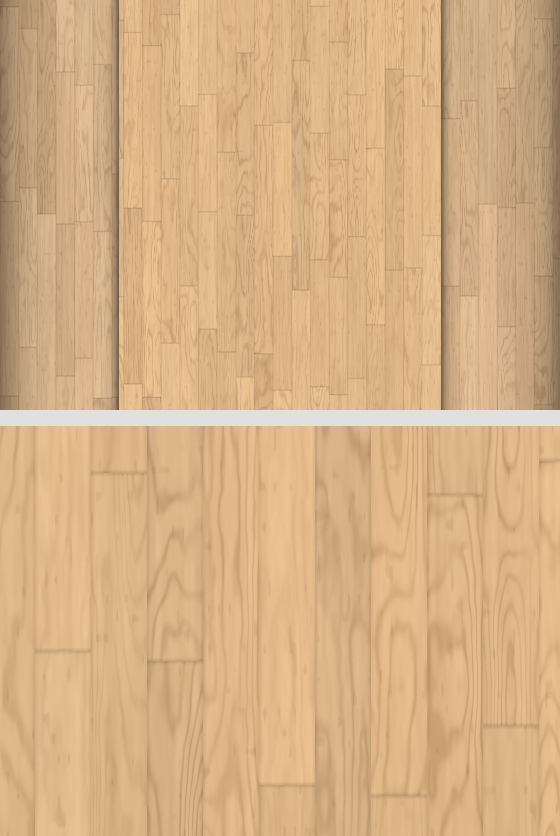
Top: the whole. Bottom: its middle third, enlarged.
Give the GLSL for this texture, as a Shadertoy shader.

```glsl
const float PLANKS_ACROSS = 30.0;
const float PANEL_LEFT = 0.2122;
const float PANEL_RIGHT = 0.7878;
const float GRID_SHIFT = 0.37;          // plank offset of the panel and right side
const vec2 LENGTH_RANGE = vec2(0.28, 0.58);
const float SEAM_WIDTH = 0.075;         // in plank widths
const float JOINT_WIDTH = 0.0035;       // in canvas heights
const float SEAM_DARK = 0.085;
const float JOINT_DARK = 0.10;
const float RING_COUNT = 7.0;
const float RING_DARK = 0.13;
const float FIBRE_DARK = 0.055;
const float TONE_SPREAD = 0.085;
const float EDGE_SHADOW = 0.52;
const float EDGE_REACH = 0.0085;
const float VIGNETTE = 0.38;
const float VIGNETTE_REACH = 0.042;
const vec3 MAPLE = vec3(0.872, 0.712, 0.528);
const vec3 PALE_MAPLE = vec3(0.888, 0.742, 0.562);
const vec3 SIDE_TINT = vec3(0.975, 0.985, 1.02);
const vec3 GRAIN_TINT = vec3(0.85, 1.05, 1.30);

float hash(vec2 p) {
    vec3 q = fract(vec3(p.xyx) * 0.1031);
    q += dot(q, q.yzx + 33.33);
    return fract((q.x + q.y) * q.z);
}

float noise(vec2 p) {
    vec2 i = floor(p), f = fract(p);
    f = f * f * (3.0 - 2.0 * f);
    return mix(mix(hash(i), hash(i + vec2(1, 0)), f.x),
               mix(hash(i + vec2(0, 1)), hash(i + vec2(1, 1)), f.x), f.y);
}

// Darkening by growth rings, fibres and flecks; u spans one plank
float grain(float u, float v, vec2 id) {
    vec2 seed = 90.0 * vec2(hash(id + 3.1), hash(id + 8.7));
    float figured = smoothstep(0.25, 0.75, hash(id + 5.3));

    // Figured planks carry long ovals, plain ones nearly straight lines
    vec2 stretch = mix(vec2(2.2, 1.0), vec2(1.9, 4.6), figured);
    float field = noise(vec2(u, v) * stretch + seed);
    field += 0.10 * noise(vec2(u * 4.0, v * 24.0) + seed);
    field += 0.03 * noise(vec2(u * 9.0, v * 70.0) + seed);
    float rings = pow(0.5 + 0.5 * cos(6.2832 * RING_COUNT * field), 4.0);
    float patches = 0.3 + 0.7 * noise(vec2(u * 2.5, v * 9.0) + seed.yx);
    rings *= patches * mix(0.35, 1.0, figured);

    float fibres = noise(vec2(u * 10.0, v * 9.0) + seed.yx) - 0.5;
    fibres += 0.6 * (noise(vec2(u * 17.0, v * 55.0) + seed) - 0.5);
    float flecks = smoothstep(0.82, 0.96, noise(vec2(u * 11.0, v * 60.0) + seed.yx + 40.0));
    return RING_DARK * rings + FIBRE_DARK * fibres + 0.06 * flecks;
}

// Staggered boards; section gives each area its own set
vec3 planks(vec2 uv, float section) {
    float x = uv.x * PLANKS_ACROSS + (section > 0.5 ? GRID_SHIFT : 0.0);
    float column = floor(x) + 50.0 * section;
    float u = fract(x);
    float boardLength = mix(LENGTH_RANGE.x, LENGTH_RANGE.y, hash(vec2(column, 17.0)));
    float y = uv.y / boardLength + 5.0 * hash(vec2(column, 29.0));
    vec2 id = vec2(column, floor(y));

    // Board tone with slow drift along its length
    float tone = 1.0 + TONE_SPREAD * (hash(id + 1.7) - 0.5);
    tone += 0.035 * (noise(vec2(u * 1.5, uv.y * 6.0) + id * 7.3) - 0.5);
    vec3 color = mix(MAPLE, PALE_MAPLE, hash(id + 11.9)) * tone;
    color *= 1.0 - grain(u, uv.y, id) * GRAIN_TINT;

    // Seams between columns and butt joints
    float seamDistance = 0.5 - abs(u - 0.5);
    float jointDistance = (0.5 - abs(fract(y) - 0.5)) * boardLength;
    float seam = 1.0 - smoothstep(0.0, SEAM_WIDTH, seamDistance);
    float joint = 1.0 - smoothstep(0.0, JOINT_WIDTH, jointDistance);
    float seamStrength = 0.4 + 0.6 * hash(vec2(column, 41.0));
    return color * (1.0 - SEAM_DARK * seamStrength * seam) * (1.0 - JOINT_DARK * joint);
}

void mainImage(out vec4 fragColor, in vec2 fragCoord) {
    vec2 uv = fragCoord / iResolution.xy;
    float pixel = 1.0 / iResolution.x;

    // Positive outside the raised panel
    float outside = max(PANEL_LEFT - uv.x, uv.x - PANEL_RIGHT);
    float panelMask = 1.0 - smoothstep(-0.5 * pixel, 0.5 * pixel, outside);

    // Recessed sides: cast shadow inside, vignette at the canvas border
    float border = min(uv.x, 1.0 - uv.x);
    float shadow = 1.0 - EDGE_SHADOW * exp(-max(outside, 0.0) / EDGE_REACH);
    float vignette = 1.0 - VIGNETTE * exp(-border / VIGNETTE_REACH);
    vec3 side = planks(uv, uv.x < 0.5 ? 0.0 : 2.0) * SIDE_TINT * shadow * vignette;

    vec3 panel = planks(uv, 1.0);
    fragColor = vec4(mix(side, panel, panelMask), 1.0);
}
```
